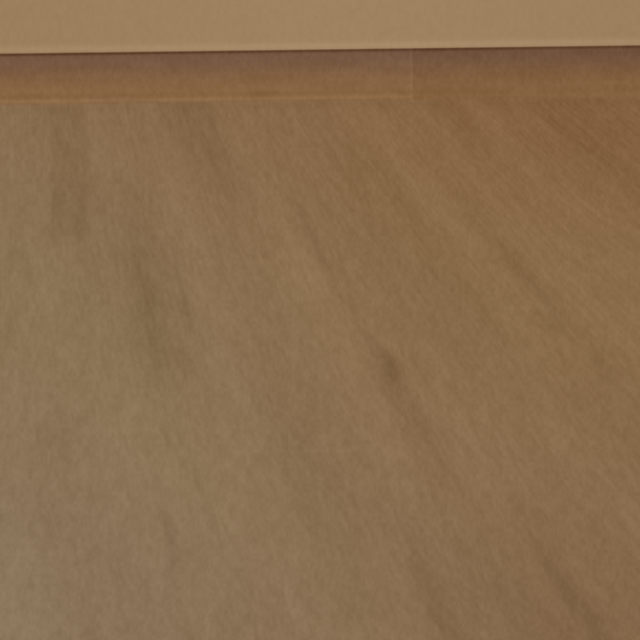
This texture is drawn by a Shadertoy shader. Its source:

```glsl
// Draws a worn wooden floor receding to a baseboard and a plain wall.
#define VANISH vec2(0.02, 1.55)
#define WALL_EDGE 0.916
#define FLOOR_EDGE 0.836
#define EDGE_TILT 0.013
#define JOINT_X 0.645
#define GRAIN_AMOUNT 0.036
#define BAND_AMOUNT 0.026
#define STREAK_AMOUNT 0.030
#define MOTTLE_AMOUNT 0.038
#define SOFTNESS 0.0016

const int STREAKS = 11;
// Each streak: ray from the vanishing point, height, half width, half length.
const vec4 streaks[STREAKS] = vec4[](
    vec4(0.265, 0.540, 0.007, 0.065), vec4(0.205, 0.500, 0.030, 0.120),
    vec4(0.524, 0.425, 0.011, 0.030), vec4(0.515, 0.390, 0.018, 0.110),
    vec4(0.176, 0.150, 0.008, 0.060), vec4(1.140, 0.770, 0.040, 0.070),
    vec4(0.445, 0.060, 0.022, 0.110), vec4(0.817, 0.560, 0.026, 0.110),
    vec4(0.590, 0.060, 0.013, 0.110), vec4(0.395, 0.780, 0.030, 0.080),
    vec4(0.505, 0.620, 0.010, 0.070));

float hash(vec2 p) {
    vec3 q = fract(vec3(p.xyx) * 0.1031);
    q += dot(q, q.yzx + 33.33);
    return fract((q.x + q.y) * q.z);
}

float noise(vec2 p) {
    vec2 cell = floor(p), f = fract(p);
    f = f * f * (3.0 - 2.0 * f);
    float low = mix(hash(cell), hash(cell + vec2(1, 0)), f.x);
    float high = mix(hash(cell + vec2(0, 1)), hash(cell + vec2(1, 1)), f.x);
    return mix(low, high, f.y);
}

float bump(float d, float width) {
    d /= width;
    return exp(-d * d);
}

float edge(float d) {
    float w = max(SOFTNESS, 1.0 / iResolution.y);
    return smoothstep(-w, w, d);
}

vec3 floorColor(vec2 uv) {
    float depth = VANISH.y - uv.y;
    float ray = (uv.x - VANISH.x) / depth;

    // Cool light on the left, warm on the right, darker toward the baseboard
    vec3 color = mix(vec3(0.546, 0.455, 0.338), vec3(0.538, 0.420, 0.288),
                     smoothstep(-0.1, 0.95, uv.x));
    color += vec3(-0.006, 0.001, 0.016) * smoothstep(0.6, 0.0, uv.y);
    color -= vec3(0.016, 0.032, 0.032) * smoothstep(0.5, 0.87, uv.y);
    color -= 0.016 * smoothstep(0.6, 1.0, uv.x) * smoothstep(0.4, 0.0, uv.y);

    // Wood grain runs along the rays and breaks into short flecks
    float bands = noise(vec2(ray * 17.0, uv.y * 3.5 + 3.0)) - 0.5;
    float grain = noise(vec2(ray * 62.0, uv.y * 16.0)) - 0.5;
    float fibre = noise(vec2(ray * 190.0, uv.y * 58.0)) - 0.5;
    color += BAND_AMOUNT * bands + GRAIN_AMOUNT * (0.4 * grain + 0.6 * fibre);

    // Dark streaks with ragged, broken outlines
    float waver = 0.014 * (noise(vec2(ray * 25.0, uv.y * 30.0)) - 0.5);
    float dark = 0.0;
    for (int i = 0; i < STREAKS; i++) {
        vec4 s = streaks[i];
        dark += bump(ray + waver - s.x, s.z) * bump(uv.y - s.y, s.w);
    }
    dark *= 0.65 + 0.7 * noise(vec2(ray * 110.0, uv.y * 24.0));
    color -= STREAK_AMOUNT * min(dark, 1.8) * vec3(1.0, 0.95, 0.85);

    // Dark plank end at the upper left and a faint cross seam
    float plank = smoothstep(0.075, 0.085, uv.x) * smoothstep(0.148, 0.125, uv.x);
    color -= 0.019 * plank * smoothstep(0.61, 0.64, uv.y);
    float seam = bump(uv.y - 0.295, 0.003);
    color += 0.009 * seam * smoothstep(0.34, 0.39, uv.x) * smoothstep(0.58, 0.54, uv.x);
    return color;
}

vec3 baseboardColor(vec2 uv, float height) {
    // Purple shade below the wall, warm wood at the foot
    vec3 color = mix(vec3(0.530, 0.395, 0.260), vec3(0.455, 0.335, 0.255),
                     smoothstep(0.2, 1.0, height));
    float rightPiece = edge(uv.x - JOINT_X);
    color -= 0.016 * rightPiece;
    color += 0.018 * (noise(vec2(uv.x * 22.0, height * 7.0)) - 0.5);

    // Lit foot on the left piece, and the joint
    float worn = 0.5 + 0.5 * noise(vec2(uv.x * 30.0, 2.0));
    color += 0.030 * worn * bump(height - 0.06, 0.04) * (1.0 - 0.7 * rightPiece);
    color -= 0.014 * bump(height - 0.16, 0.05) * (1.0 - rightPiece);
    color += 0.014 * bump(uv.x - JOINT_X + 0.002, 0.0018);
    return color;
}

void mainImage(out vec4 fragColor, in vec2 fragCoord) {
    vec2 uv = fragCoord / iResolution.xy;
    float tilt = EDGE_TILT * uv.x;
    float aboveFloor = uv.y - FLOOR_EDGE - tilt;
    float aboveBoard = uv.y - WALL_EDGE - tilt;
    float boardHeight = aboveFloor / (WALL_EDGE - FLOOR_EDGE);

    vec3 wall = vec3(0.605, 0.496, 0.364) + 0.016 * bump(uv.x - 0.55, 0.4);
    wall += 0.032 * bump(aboveBoard - 0.006, 0.006);

    vec3 color = mix(floorColor(uv), baseboardColor(uv, boardHeight),
                     smoothstep(-0.003, 0.003, aboveFloor));
    color = mix(color, wall, edge(aboveBoard));

    // Contact shadows
    color -= 0.10 * bump(aboveBoard + 0.002, 0.0025) * (1.0 - 0.35 * uv.x);
    color -= 0.010 * bump(aboveFloor + 0.007, 0.008);

    // Soft mottling over every surface
    float mottle = 0.5 * noise(uv * vec2(170, 110)) + 0.5 * noise(uv * vec2(290, 210) + 17.0) - 0.5;
    color += MOTTLE_AMOUNT * mottle * mix(1.0, 0.5, edge(aboveBoard));
    fragColor = vec4(color, 1.0);
}
```
